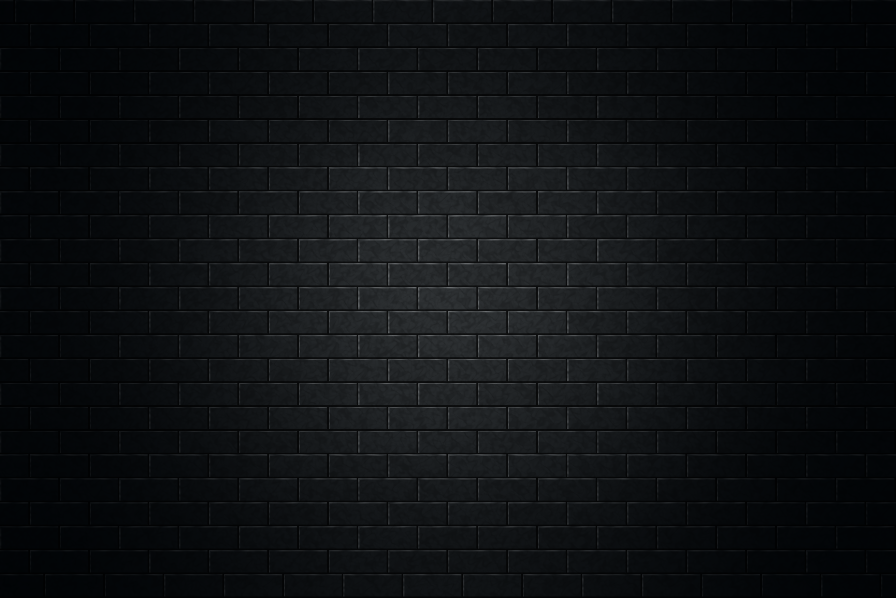
This pattern is drawn by a Shadertoy shader. Its source:

```glsl
vec2 hash2(vec2 p) {
    vec2 q = vec2(dot(p, vec2(127.1, 311.7)), dot(p, vec2(269.5, 183.3)));
    return fract(sin(q) * 43758.5);
}

// Distance to the nearest scattered point, wrapping every period cells
float cellular(vec2 p, vec2 period) {
    vec2 cell = floor(p);
    float nearest = 4.0;
    for (int y = -1; y <= 1; y++) {
        for (int x = -1; x <= 1; x++) {
            vec2 neighbour = cell + vec2(x, y);
            vec2 point = neighbour + hash2(mod(neighbour, period));
            nearest = min(nearest, length(p - point));
        }
    }
    return nearest;
}

// Soft central light, summed with its neighbours so that it wraps
float periodicGlow(vec2 uv, float aspect) {
    vec2 sum = vec2(0.0);
    for (int i = -1; i <= 1; i++) {
        vec2 d = (uv - 0.5 - float(i)) * vec2(aspect, 1.0) / vec2(0.295, 0.27);
        sum += exp(-0.5 * d * d);
    }
    return sum.x * sum.y;
}

float edgeLine(float dist, float width, float pixel) {
    return clamp((width - dist) / pixel + 0.5, 0.0, 1.0);
}

void mainImage(out vec4 fragColor, in vec2 fragCoord) {
    vec2 uv = fragCoord / iResolution.xy;
    float aspect = iResolution.x / iResolution.y;
    float pixel = 1.0 / iResolution.y;

    // Running bond; the outer courses lap by a quarter so the odd count wraps
    vec2 count = vec2(15.0, 25.0);
    vec2 grid = uv * count;
    float row = floor(grid.y);
    float shift = 0.5 * mod(row, 2.0);
    if (row < 0.5) shift += 0.25;
    if (row > count.y - 1.5) shift -= 0.25;
    grid.x += shift;
    vec2 brickId = mod(floor(grid), count);
    vec2 brickSize = vec2(aspect, 1.0) / count;
    vec2 lower = fract(grid) * brickSize;
    vec2 upper = brickSize - lower;

    // Mottled face: warped cells at two scales
    vec2 wave = 6.28319 * uv;
    vec2 warp = vec2(sin(wave.y * 47.0 + 2.0 * sin(wave.x * 31.0)),
                     sin(wave.x * 59.0 + 2.0 * sin(wave.y * 23.0)));
    float blotch = cellular(uv * vec2(96.0, 64.0) + 0.35 * warp, vec2(96.0, 64.0));
    float grain = cellular(uv * vec2(210.0, 140.0) + 0.3 * warp.yx, vec2(210.0, 140.0));
    float mottle = smoothstep(0.3, 0.65, blotch) + 0.6 * smoothstep(0.2, 0.7, grain);
    float tone = 0.94 + 0.1 * hash2(brickId).x;

    // Lit from the centre, fading to blue black
    float glow = periodicGlow(uv, aspect);
    vec3 color = mix(vec3(0.002, 0.012, 0.021), vec3(0.16, 0.172, 0.18), glow);
    color *= tone * (1.1 - 0.15 * mottle);

    // Bevel: shadow on the right and bottom, worn light on the left and top
    float shadow = edgeLine(min(upper.x, lower.y), 0.0027, pixel);
    float light = edgeLine(min(lower.x, upper.y), 0.0021, pixel);
    float wear = 0.6 + 0.4 * sin(wave.x * 37.0 + 3.0 * sin(wave.y * 29.0)) * sin(wave.y * 41.0 + wave.x * 13.0);
    color *= 1.0 - 0.65 * shadow;
    color += light * (1.0 - shadow) * wear * (0.045 + 0.2 * glow);

    fragColor = vec4(color, 1.0);
}
```
